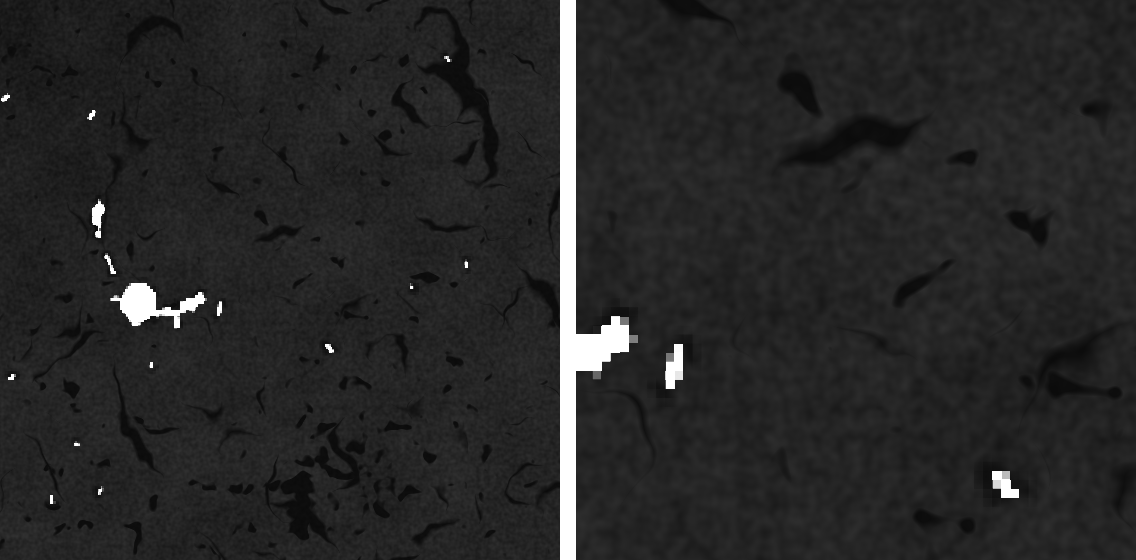
Left: the whole. Right: its middle third, enlarged.
Write a Shadertoy shader that draws this texture.

```glsl
const vec3  TINT         = vec3(1.0);
const float STONE_TONE   = 0.142;
const float CRACK_TONE   = 0.05;
const float CORNER_SHADE = 0.035;  // darkening at the upper left
const float GRAIN_AMOUNT = 0.042;
const float GRAIN_SCALE  = 105.0;
const float MOTTLE_AMOUNT = 0.03;
const float CRACK_SCALE  = 5.5;
const float CRACK_WIDTH  = 0.075;
const float CRACK_SOFT   = 0.035;
const float PORE_SCALE   = 27.0;
const float PORE_LEVEL   = 0.43;
const float PORE_SOFT    = 0.13;
const float STEP_CELLS   = 185.0;  // steps along the bright edges
const float EDGE         = 0.0006;
const int   SPECK_COUNT  = 12;

vec2 hash2(vec2 p) {
    vec3 h = fract(vec3(p.xyx) * vec3(0.1031, 0.1030, 0.0973));
    h += dot(h, h.yzx + 33.33);
    return fract((h.xx + h.yz) * h.zy);
}

float cornerDot(vec2 cell, vec2 f, vec2 corner) {
    float a = 6.2832 * hash2(cell + corner + 57.0).x;
    return dot(vec2(cos(a), sin(a)), f - corner);
}

float gradientNoise(vec2 p) {
    vec2 i = floor(p), f = p - i;
    vec2 u = f * f * f * (f * (f * 6.0 - 15.0) + 10.0);
    float low  = mix(cornerDot(i, f, vec2(0, 0)), cornerDot(i, f, vec2(1, 0)), u.x);
    float high = mix(cornerDot(i, f, vec2(0, 1)), cornerDot(i, f, vec2(1, 1)), u.x);
    return mix(low, high, u.y);
}

vec2 noise2(vec2 p) {
    return vec2(gradientNoise(p), gradientNoise(p + vec2(41.3, 17.9)));
}

float capsule(vec2 p, vec2 a, vec2 b, float radius) {
    vec2 pa = p - a, ba = b - a;
    return length(pa - ba * clamp(dot(pa, ba) / dot(ba, ba), 0.0, 1.0)) - radius;
}

// Rounds to cell centres, with a narrow smooth ramp between cells
vec2 softSteps(vec2 p) {
    vec2 s = p * STEP_CELLS;
    float ramp = min(0.5, 0.5 * STEP_CELLS / iResolution.y);
    return (floor(s) + smoothstep(0.5 - ramp, 0.5 + ramp, fract(s))) / STEP_CELLS;
}

// Distance to the bright mineral: one large body, a splinter, loose specks
float mineralDistance(vec2 p) {
    float d = length((p - vec2(0.247, 0.459)) * vec2(1.05, 0.95)) - 0.034;
    d = min(d, capsule(p, vec2(0.203, 0.466), vec2(0.24, 0.466), 0.004));
    d = min(d, capsule(p, vec2(0.242, 0.445), vec2(0.242, 0.424), 0.007));
    d = min(d, capsule(p, vec2(0.26, 0.440), vec2(0.315, 0.441), 0.007));
    d = min(d, capsule(p, vec2(0.33, 0.452), vec2(0.355, 0.465), 0.011));
    d = min(d, capsule(p, vec2(0.315, 0.44), vec2(0.316, 0.417), 0.003));
    d = min(d, capsule(p, vec2(0.171, 0.606), vec2(0.178, 0.632), 0.008));
    d = min(d, capsule(p, vec2(0.176, 0.61), vec2(0.176, 0.585), 0.004));
    d = min(d, capsule(p, vec2(0.19, 0.542), vec2(0.203, 0.514), 0.002));
    d += 0.009 * gradientNoise(p * 65.0);
    for (int i = 0; i < SPECK_COUNT; i++) {
        vec2 place = hash2(vec2(float(i), 8.0));
        vec2 form = hash2(vec2(float(i), 21.0));
        vec2 reach = (form - 0.5) * vec2(0.007, 0.016) + 0.0005;
        d = min(d, capsule(p, place - reach, place + reach, mix(0.0026, 0.0042, form.x)));
    }
    return d;
}

// Ridge of noise whose width swells and fades along its length
float crackLayer(vec2 p, float bias) {
    float swell = smoothstep(-0.08, 0.42, gradientNoise(p * 1.15 + 31.7) + bias);
    float ridge = abs(gradientNoise(p));
    return clamp((CRACK_WIDTH * swell - ridge) / CRACK_SOFT, 0.0, 1.0);
}

void mainImage(out vec4 fragColor, in vec2 fragCoord) {
    vec2 uv = fragCoord / iResolution.y;

    // Stone: corner shading, mottling and fine grain
    float corner = 1.0 - smoothstep(0.0, 0.75, length(uv - vec2(0.0, 1.0)));
    float grain = gradientNoise(uv * GRAIN_SCALE)
                + 0.7 * gradientNoise(uv.yx * GRAIN_SCALE * 1.7 + 9.0);
    float mottle = gradientNoise(uv * 8.0) + 0.7 * gradientNoise(uv * 30.0 + 5.0);
    float tone = STONE_TONE - CORNER_SHADE * corner
               + GRAIN_AMOUNT * grain + MOTTLE_AMOUNT * mottle;

    // Zones with more openings: lower centre and upper right
    vec2 lower = (uv - vec2(0.61, 0.13)) * vec2(6.0, 10.0);
    vec2 upper = (uv - vec2(0.86, 0.79)) * 4.5;
    float porous = exp(-dot(lower, lower));
    float fractured = exp(-dot(upper, upper)) + porous;

    // Jagged cracks in two leaning directions, and small pores
    vec2 warped = uv + 0.022 * noise2(uv * 13.0) + 0.011 * noise2(uv * 38.0);
    vec2 lean = mat2(0.75, 0.9, -0.66, 0.66) * warped;
    float bias = 0.14 * fractured - 0.05 - 0.1 * corner;
    float cracks = max(crackLayer(lean * CRACK_SCALE + 3.0, bias),
                       crackLayer(warped * CRACK_SCALE * 1.5 + 14.0, bias - 0.06));
    float poreField = gradientNoise(warped * PORE_SCALE)
                    + 0.45 * gradientNoise(warped * PORE_SCALE * 2.3)
                    + 0.22 * gradientNoise(uv * 4.0 + 70.0)
                    + 0.36 * porous + 0.07 * (0.5 - uv.y);
    float pores = clamp((poreField - PORE_LEVEL) / PORE_SOFT, 0.0, 1.0);

    // Bright mineral with a broken dark rim
    float mineral = mineralDistance(softSteps(uv));
    float rim = (1.0 - smoothstep(0.002, 0.014, mineral))
              * smoothstep(-0.1, 0.2, gradientNoise(uv * 28.0 + 2.0));
    float openings = max(max(cracks, pores), 0.8 * rim);
    tone = mix(tone, CRACK_TONE + 0.3 * GRAIN_AMOUNT * grain, openings);
    tone = mix(tone, 1.0, 1.0 - smoothstep(-EDGE, EDGE, mineral));

    fragColor = vec4(TINT * tone, 1.0);
}
```
